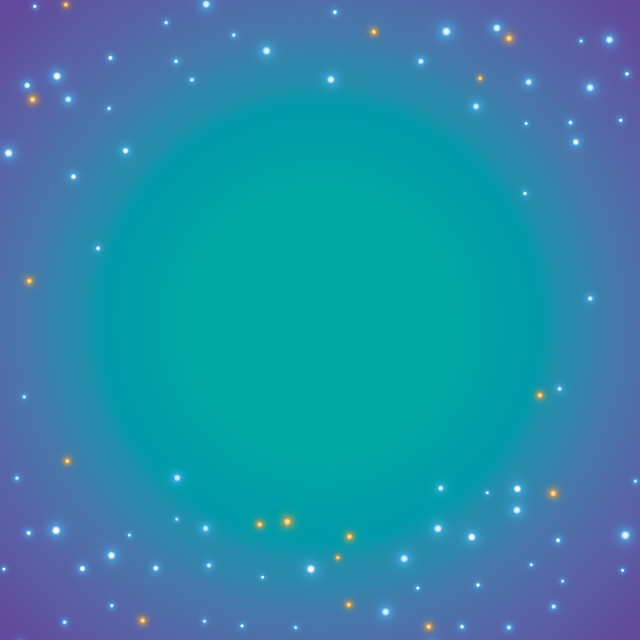
This background is drawn by a WebGL 2 fragment shader. Its source:

```glsl
#version 300 es
precision highp float;

uniform vec2 u_resolution;
out vec4 fragColor;

vec3 hash3(vec2 p) {
    vec3 q = fract(vec3(p.xyx) * vec3(0.1031, 0.1030, 0.0973));
    q += dot(q, q.yxz + 33.33);
    return fract((q.xxy + q.yzz) * q.zyx);
}

// Teal disc with a soft rim, fading through blue to violet corners
vec3 backdrop(vec2 p) {
    float r = length(p - vec2(0.502, 0.495));
    vec3 teal = mix(vec3(0.0, 0.66, 0.635), vec3(0.0, 0.605, 0.665), smoothstep(0.17, 0.35, r));
    vec3 color = mix(teal, vec3(0.15, 0.55, 0.67), smoothstep(0.335, 0.385, r));
    color = mix(color, vec3(0.29, 0.46, 0.67), smoothstep(0.375, 0.485, r));
    color = mix(color, vec3(0.35, 0.375, 0.65), smoothstep(0.46, 0.585, r));
    return mix(color, vec3(0.385, 0.29, 0.61), smoothstep(0.56, 0.70, r));
}

// One jittered star per grid cell, kept outside the disc and sparse at the sides
vec3 addStars(vec3 color, vec2 p) {
    const float cells = 14.0;
    vec2 home = floor(p * cells);
    for (int y = -1; y <= 1; y++) {
        for (int x = -1; x <= 1; x++) {
            vec2 cell = home + vec2(x, y);
            vec3 place = hash3(cell + 17.0);
            vec3 kind = hash3(cell + 71.0);
            vec2 star = (cell + 0.08 + 0.84 * place.xy) / cells;

            float band = smoothstep(0.18, 0.30, abs(star.y - 0.51));
            float chance = mix(0.28, 0.90, band);
            if (place.z > chance || length(star - vec2(0.5, 0.53)) < 0.345) continue;

            bool amber = kind.x < 0.30;
            float size = mix(0.0026, 0.0068, kind.y * kind.y);
            if (amber) size = mix(0.0028, 0.0052, kind.y);
            vec3 glow = amber ? vec3(0.93, 0.64, 0.27) : vec3(0.30, 0.72, 0.96);
            vec3 core = amber ? vec3(1.0, 0.86, 0.56) : mix(vec3(0.72, 0.93, 1.0), vec3(1.0), kind.z);

            float d = length(p - star) / size;
            color = mix(color, glow, (amber ? 0.85 : 0.65) * exp(-0.38 * d * d));
            color = mix(color, glow, 0.22 * exp(-0.12 * d * d));
            color = mix(color, core, 1.0 - smoothstep(0.35, 1.25, d));
        }
    }
    return color;
}

void main() {
    vec2 p = (gl_FragCoord.xy - 0.5 * u_resolution) / min(u_resolution.x, u_resolution.y) + 0.5;
    fragColor = vec4(addStars(backdrop(p), p), 1.0);
}
```
